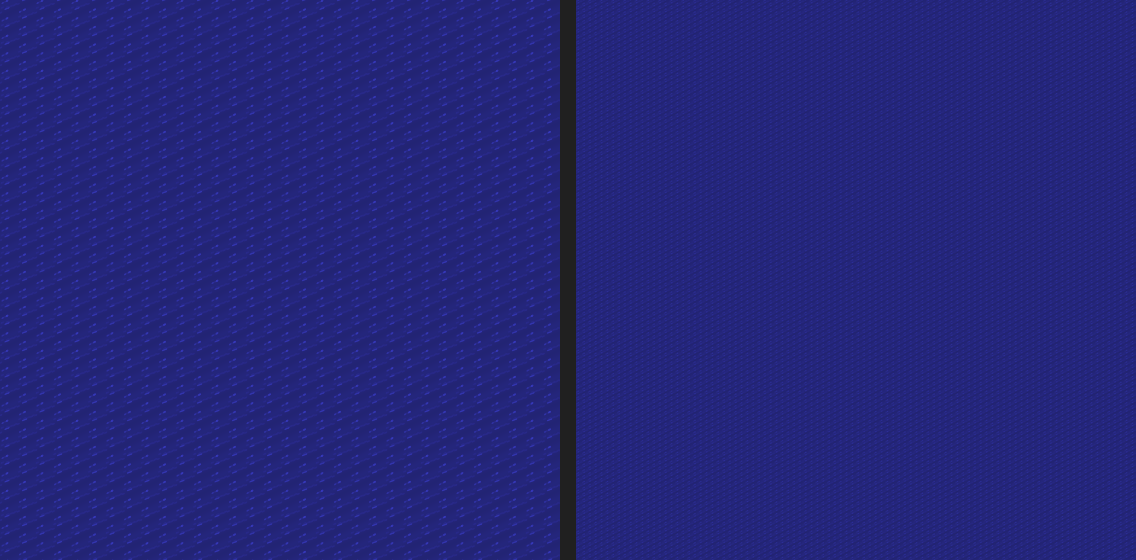
Left: one tile. Right: repeated 3 by 3.
This texture is drawn by a WebGL 2 fragment shader. Its source:

```glsl
#version 300 es
precision highp float;

uniform vec2 u_resolution;
out vec4 fragColor;

float hash(vec2 p) {
    return fract(sin(dot(p, vec2(12.99, 78.23))) * 4375.85);
}

// Cell number wrapped so that opposite canvas edges share their cells.
vec2 wrapCell(vec2 cell) {
    float turn = floor(cell.x / 32.0);
    return vec2(cell.x - 32.0 * turn, mod(cell.y + 16.0 * turn, 32.0));
}

// Soft rounded dash repeated on the slanted lattice, varied a little per cell.
// Sizes are in 1/16 of a cell width.
float fleck(vec2 lattice, vec2 centre, float halfLength, float radius) {
    vec2 q = lattice - centre;
    vec2 cell = round(q);
    q -= cell;
    vec2 d = vec2(16.0 * q.x, 16.0 * q.y + 8.0 * q.x);
    d.y -= 0.35 * d.x;
    d.x -= clamp(d.x, -halfLength, halfLength);
    float soft = max(0.5, 256.0 / u_resolution.y);
    float cover = 1.0 - smoothstep(-soft, soft, length(d) - radius);
    return cover * mix(0.82, 1.0, hash(wrapCell(cell) + centre));
}

void main() {
    vec2 uv = gl_FragCoord.xy / u_resolution;

    // Slanted lattice: 32 cells across, 32 diagonal ribs down.
    vec2 lattice = vec2(32.0 * uv.x, 32.0 * uv.y - 16.0 * uv.x);

    // Gentle shading between the smooth and the flecked side of each rib.
    float rib = 0.5 + 0.5 * cos(6.2831853 * (lattice.y - 0.52));
    vec3 color = mix(vec3(0.135, 0.14, 0.455), vec3(0.142, 0.148, 0.485), rib);

    // Faint weave specks scattered along the flecked side.
    float faint = 0.0;
    for (int i = 0; i < 8; i++) {
        float k = float(i);
        vec2 centre = vec2(fract(0.13 + k * 0.382), 0.2 + 0.6 * hash(vec2(k, 3.0)));
        faint = max(faint, fleck(lattice, centre, 0.6, 0.8));
    }
    color = mix(color, vec3(0.16, 0.163, 0.55), 0.85 * faint);

    // Bright threads: a dot, its smaller companion and a dash below.
    float bright = fleck(lattice, vec2(0.40, 0.75), 0.3, 0.95);
    bright = max(bright, 0.7 * fleck(lattice, vec2(0.15, 0.75), 0.2, 0.8));
    bright = max(bright, 0.85 * fleck(lattice, vec2(0.40, 0.31), 1.6, 0.65));
    color = mix(color, vec3(0.21, 0.22, 0.73), bright);

    fragColor = vec4(color, 1.0);
}
```
